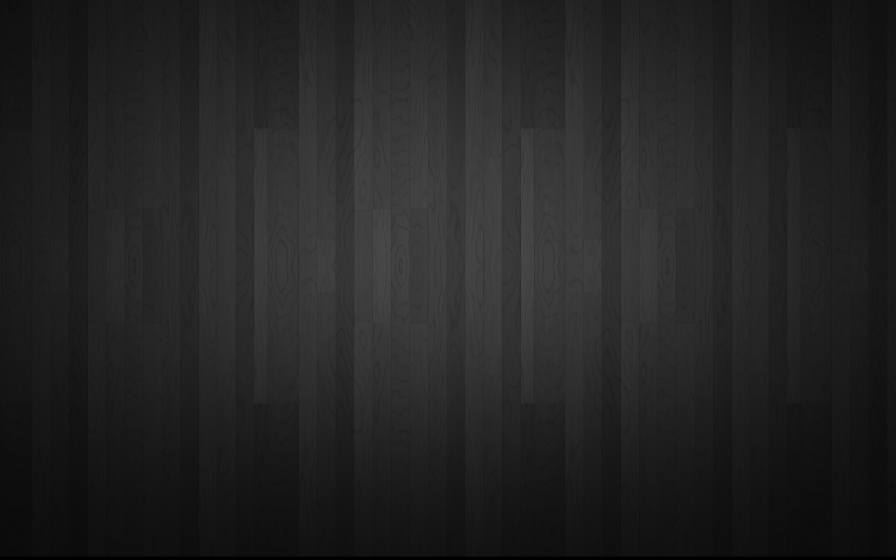
Reproduce this texture procedurally as a WebGL 2 fragment shader.

```glsl
#version 300 es
precision highp float;

uniform vec2 u_resolution;
out vec4 fragColor;

// Layout, in canvas heights
const int PLANKS = 14;
const float PERIOD = 0.476;       // width of one repeating set of planks
const float SET_START = 0.454;    // left edge of a set
const float NARROW_END = 0.024;   // end of the narrow first plank
const float WIDE_END = 0.0792;    // end of the wide second plank
const float MIRROR_Y = 0.525;     // the boards reflect about this height
const float SEAM_WIDTH = 0.0006;
const float BASE_STRIP = 0.006;   // black strip along the bottom

// Strength of the wear
const float TONE_CONTRAST = 0.64;
const float SEAM_DEPTH = 0.08;
const float JOINT_DEPTH = 0.05;
const float RING_DEPTH = 0.13;
const float FIBRE_DEPTH = 0.055;
const float STAIN_DEPTH = 0.10;

// Lighting, in fractions of the canvas
const vec2 LIGHT_CENTRE = vec2(0.5, 0.56);
const float LIGHT_SIDE = 0.45;
const float LIGHT_TOP = 0.51;
const float LIGHT_BOTTOM = 0.39;
const vec3 SHADOW = vec3(0.041);
const vec3 GLOW = vec3(0.211);

// Per plank: tone beyond the joint, tone within it, joint distance from the mirror
const float OUTER_TONE[PLANKS] = float[](0.78, 0.82, 1.07, 0.95, 0.80, 1.10, 1.03,
                                         1.00, 1.08, 1.00, 0.82, 1.10, 1.08, 0.85);
const float INNER_TONE[PLANKS] = float[](1.10, 0.97, 1.07, 1.08, 0.80, 1.07, 1.14,
                                         1.00, 0.90, 1.00, 0.82, 1.10, 1.02, 0.85);
const float JOINT[PLANKS] = float[](0.246, 0.246, 2.0, 0.048, 2.0, 0.100, 0.102,
                                    2.0, 0.102, 2.0, 2.0, 2.0, 0.195, 2.0);

float hash(float n) {
    return fract(sin(n * 91.345) * 4375.85);
}

vec2 gradient(vec2 cell) {
    float angle = 6.2832 * fract(sin(dot(cell, vec2(127.1, 311.7))) * 4375.85);
    return vec2(cos(angle), sin(angle));
}

float gradientNoise(vec2 p) {
    vec2 i = floor(p), f = fract(p);
    vec2 w = f * f * f * (f * (f * 6.0 - 15.0) + 10.0);
    vec2 e = vec2(1.0, 0.0);
    float low = mix(dot(gradient(i), f), dot(gradient(i + e), f - e), w.x);
    float high = mix(dot(gradient(i + e.yx), f - e.yx), dot(gradient(i + 1.0), f - 1.0), w.x);
    return mix(low, high, w.y);
}

// Returns plank index, left edge and width for a position within a set
vec3 findPlank(float x) {
    if (x < NARROW_END) return vec3(0.0, 0.0, NARROW_END);
    if (x < WIDE_END) return vec3(1.0, NARROW_END, WIDE_END - NARROW_END);
    float pitch = (PERIOD - WIDE_END) / float(PLANKS - 2);
    float n = min(floor((x - WIDE_END) / pitch), float(PLANKS - 3));
    return vec3(n + 2.0, WIDE_END + n * pitch, pitch);
}

// Thin growth rings, fine fibres and broad stains; q is measured from the plank centre
float woodGrain(vec2 q, int plank, float board) {
    vec2 offset = 40.0 * vec2(hash(board), hash(board + 7.3));
    float warp = gradientNoise(q * vec2(30.0, 6.5) + offset);
    float ripple = gradientNoise(q * vec2(70.0, 28.0) + offset.yx);
    bool knotted = plank == 1 || plank == 7;
    float field = knotted ? 105.0 * length(q * vec2(1.0, 0.32)) + 1.3 * warp + 0.7 * ripple
                          : 34.0 * q.x + 4.5 * warp + 0.4 * ripple;
    float rings = pow(0.5 + 0.5 * cos(6.2832 * field), 9.0) - 0.185;
    float patches = smoothstep(-0.3, 0.4, gradientNoise(q * vec2(30.0, 5.0) + offset + 5.0));
    float fibre = gradientNoise(q * vec2(230.0, 18.0) + offset.yx);
    float stain = gradientNoise(q * vec2(18.0, 3.0) + offset + 17.0);
    float core = knotted ? exp(-dot(q, q) * 400.0) : 0.0;
    float ringDepth = RING_DEPTH * mix(0.25 + 0.75 * patches, 1.3, core);
    return 1.0 - ringDepth * rings + FIBRE_DEPTH * fibre + STAIN_DEPTH * stain;
}

float lighting(vec2 uv) {
    vec2 d = uv - LIGHT_CENTRE;
    d /= vec2(LIGHT_SIDE, d.y > 0.0 ? LIGHT_TOP : LIGHT_BOTTOM);
    return exp(-dot(d, d));
}

void main() {
    float pixel = 1.0 / u_resolution.y;
    vec2 p = gl_FragCoord.xy * pixel;
    float x = mod(p.x - SET_START, PERIOD);
    float y = abs(p.y - MIRROR_Y);

    // Plank and the board within it
    vec3 plank = findPlank(x);
    int id = int(plank.x);
    float fromJoint = y - JOINT[id];
    float outside = smoothstep(-0.5 * pixel, 0.5 * pixel, fromJoint);
    float tone = mix(INNER_TONE[id], OUTER_TONE[id], outside);
    tone = mix(1.0, tone, TONE_CONTRAST);
    float board = plank.x + 20.0 * step(0.0, fromJoint);
    float fromCentre = x - plank.y - 0.5 * plank.z;
    tone *= woodGrain(vec2(fromCentre, y), id, board);

    // Faint seams along the sides and at the joints
    float side = 0.5 * plank.z - abs(fromCentre);
    float reach = SEAM_WIDTH + 0.7 * pixel;
    tone *= 1.0 - SEAM_DEPTH * (1.0 - smoothstep(0.0, reach, side));
    tone *= 1.0 - JOINT_DEPTH * (1.0 - smoothstep(0.0, reach, abs(fromJoint)));

    // Soft light and the bottom strip
    vec3 color = tone * (SHADOW + GLOW * lighting(gl_FragCoord.xy / u_resolution));
    color *= smoothstep(BASE_STRIP - pixel, BASE_STRIP + pixel, p.y);
    fragColor = vec4(color, 1.0);
}
```
